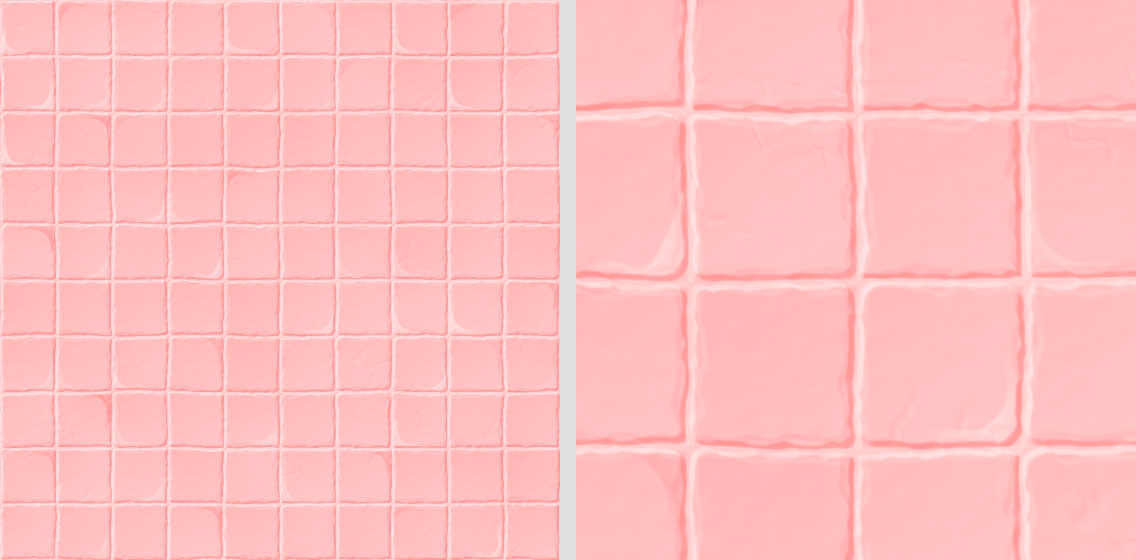
Left, the full canvas; right, a detail of the centre.
Write a WebGL 2 fragment shader that draws this texture.

```glsl
#version 300 es
precision highp float;
// Pink glazed wall tiles in a regular square grid, with ragged hand-cut edges.
// A height field of rounded tiles, cracks and grain is embossed by light from
// the upper left; random tiles also get a worn, softly creased corner.

#define TILES 10.0          // tiles across and down
#define GROOVE 0.031        // half width of a joint, in tiles
#define EMBOSS 0.018        // offset between the two height samples, in tiles
#define WOBBLE 0.038        // slow wandering of the joints
#define JAG 0.032           // fine raggedness of the tile edges
#define WORN_SHARE 0.5      // share of tiles with a worn corner
#define CRACK_DEPTH 0.18
#define GRAIN 0.13
#define BASE vec3(1.0, 0.748, 0.748)
#define LIGHT vec3(1.0, 0.875, 0.875)
#define DARK vec3(1.0, 0.60, 0.60)

out vec4 fragColor;
uniform vec2 u_resolution;

float hash(vec2 p) {
    return fract(sin(dot(p, vec2(127.1, 311.7))) * 43758.5453);
}

float noise(vec2 p) {
    vec2 i = floor(p), f = fract(p);
    f = f * f * (3.0 - 2.0 * f);
    return mix(mix(hash(i), hash(i + vec2(1, 0)), f.x),
               mix(hash(i + vec2(0, 1)), hash(i + 1.0), f.x), f.y);
}

// Bend the grid so that the joints wander a little
vec2 wander(vec2 p) {
    vec2 slow = vec2(noise(p * 1.3 + 7.0), noise(p * 1.3 + 41.0)) - 0.5;
    vec2 quick = vec2(noise(p * 5.0 + 19.0), noise(p * 5.0 + 63.0)) - 0.5;
    return p + WOBBLE * slow + 0.4 * WOBBLE * quick;
}

// Distance inward from the edge of a rounded unit square centred on zero
float insideEdge(vec2 p, float radius) {
    vec2 q = abs(p) - 0.5 + radius;
    return radius - length(max(q, 0.0)) - min(max(q.x, q.y), 0.0);
}

// Thin wavering cracks, kept to scattered patches
float crack(vec2 p) {
    float ridge = abs(noise(p * 2.3 + 0.5 * noise(p * 9.0)) - 0.5);
    float patches = smoothstep(0.58, 0.78, noise(p * 1.7 + 90.0));
    return (1.0 - smoothstep(0.0, 0.045, ridge)) * patches;
}

// Height of the surface: a main bevel, a fainter inner step, then surface flaws
float height(vec2 p) {
    vec2 q = wander(p), id = floor(q);
    float radius = mix(0.03, 0.12, hash(id + 3.0));
    float edge = insideEdge(fract(q) - 0.5, radius);
    float ragged = edge + JAG * (noise(p * 15.0) - 0.5);
    float chipped = edge + 2.5 * JAG * (noise(p * 8.0 + 31.0) - 0.5);
    float bevel = smoothstep(GROOVE - 0.02, GROOVE + 0.007, ragged);
    float lip = smoothstep(GROOVE + 0.012, GROOVE + 0.042, chipped);
    float grain = noise(p * vec2(7.0, 10.0)) + 0.4 * noise(p * 21.0);
    return 0.85 * bevel + 0.27 * lip + bevel * (GRAIN * grain - CRACK_DEPTH * crack(p));
}

// Pale line that runs on unbroken through the crossings of the joints
float grout(vec2 p) {
    vec2 fromJoint = abs(fract(wander(p) + vec2(-0.015, 0.015) + 0.5) - 0.5);
    float width = 0.02 + 0.5 * JAG * (noise(p * 11.0 + 77.0) - 0.5);
    return 1.0 - smoothstep(width - 0.012, width + 0.012, min(fromJoint.x, fromJoint.y));
}

// Curved crease fading toward one corner: pale when low, deep pink when high
float wornCorner(vec2 p) {
    vec2 q = wander(p), id = floor(q), f = fract(q) - 0.5;
    float worn = step(hash(id + 11.0), WORN_SHARE) * mix(0.3, 1.0, hash(id + 29.0));
    vec2 corner = vec2(hash(id + 17.0) < 0.5 ? -1.0 : 1.0,
                       hash(id + 23.0) < 0.5 ? -1.0 : 1.0);
    float bend = 0.1 * (noise(p * 4.0 + 55.0) - 0.5);
    float beyond = 0.12 + bend - insideEdge(f, 0.34);
    float crease = smoothstep(0.0, 0.028, beyond) * exp(-7.0 * max(beyond, 0.0));
    float reach = smoothstep(0.2, 0.75, dot(f, corner) + 0.3 * (noise(p * 3.0) - 0.5));
    float onTile = smoothstep(GROOVE, GROOVE + 0.025, insideEdge(f, 0.1));
    return -corner.y * worn * crease * reach * onTile;
}

void main() {
    vec2 p = gl_FragCoord.xy / u_resolution * TILES;

    // Emboss: slopes that face the upper left are bright
    vec2 away = EMBOSS * vec2(1.0, -1.0);
    float shade = height(p + away) - height(p - away);
    shade = max(shade, mix(shade, 0.55, grout(p)));

    // Soft wear, and a slight sheen across each tile and between tiles
    vec2 q = wander(p);
    shade += wornCorner(p);
    shade += 0.25 * dot(fract(q) - 0.5, vec2(0.6, -1.0));
    shade += 0.12 * (hash(floor(q) + 5.0) - 0.5) + 0.2 * (noise(p * 1.1 + 70.0) - 0.5);

    vec3 color = mix(BASE, shade > 0.0 ? LIGHT : DARK, min(abs(shade), 1.0));
    fragColor = vec4(color, 1.0);
}
```
